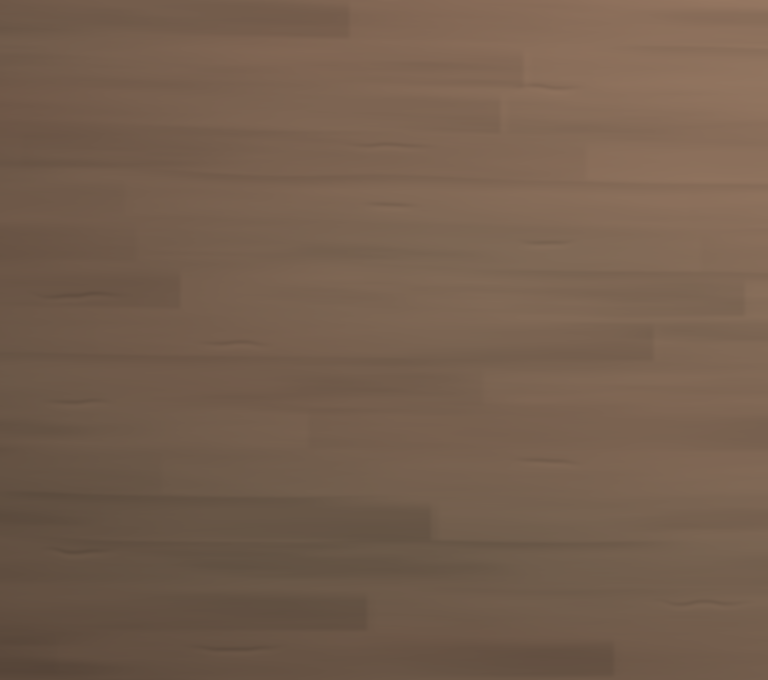
Give the GLSL for this texture, as a WebGL 1 fragment shader.

```glsl
precision highp float;

uniform vec2 u_resolution;

const vec3 SHADE_WOOD = vec3(0.385, 0.312, 0.255);
const vec3 LIT_WOOD = vec3(0.600, 0.484, 0.396);
const vec3 RED_TINT = vec3(0.010, -0.005, -0.004);

float hash(vec2 p) {
  return fract(sin(dot(p, vec2(127.1, 311.7))) * 43758.5453);
}

float noise(vec2 p) {
  vec2 cell = floor(p);
  vec2 f = fract(p);
  f = f * f * f * (f * (f * 6.0 - 15.0) + 10.0);
  float low = mix(hash(cell), hash(cell + vec2(1.0, 0.0)), f.x);
  float high = mix(hash(cell + vec2(0.0, 1.0)), hash(cell + vec2(1.0, 1.0)), f.x);
  return mix(low, high, f.y);
}

// Layered noise centred on zero
float fbm(vec2 p) {
  float sum = 0.0;
  float amplitude = 0.5;
  for (int i = 0; i < 4; i++) {
    sum += amplitude * (noise(p) - 0.5);
    p = p * vec2(1.9, 2.1) + vec2(17.3, 9.1);
    amplitude *= 0.5;
  }
  return sum;
}

// Soft line profile
float bell(float offset, float width) {
  float q = offset / width;
  return exp(-q * q);
}

// Tone of one strip, darker towards its right end on some pieces
float stripTone(vec2 p, float rowHeight, float pieceLength) {
  float row = floor(p.y / rowHeight);
  float along = p.x / pieceLength + hash(vec2(row, 4.7));
  float piece = floor(along);
  float t = fract(along);
  float tone = hash(vec2(piece, row)) - 0.5;
  float previous = hash(vec2(piece - 1.0, row)) - 0.5;
  float stain = step(0.55, hash(vec2(piece, row + 31.0))) * smoothstep(0.5, 0.97, t);
  float joint = 1.0 - smoothstep(0.988, 1.0, t);
  float height = fract(p.y / rowHeight);
  float body = smoothstep(0.0, 0.14, height) * (1.0 - smoothstep(0.65, 1.0, height));
  float pieceTone = mix(previous, tone, smoothstep(0.0, 0.015, t));
  return body * (pieceTone * 0.022 - stain * joint * 0.030);
}

// Broken dark line along the strip edges
float seam(vec2 p, float rowHeight) {
  float row = floor(p.y / rowHeight + 0.5);
  float offset = p.y - row * rowHeight + 0.008 * (noise(vec2(p.x * 5.0, row)) - 0.5);
  float presence = smoothstep(0.42, 0.8, noise(vec2(p.x * 2.3 + row * 7.1, row * 3.7)));
  float width = offset > 0.0 ? 0.0035 : 0.010;
  return presence * bell(offset, width);
}

// Short tapered cracks with a faint light lower lip
float cracks(vec2 p, vec2 size, float density) {
  vec2 cell = floor(p / size);
  vec2 q = fract(p / size) - 0.5;
  float present = step(1.0 - density, hash(cell + 12.4));
  float shift = (hash(cell + 3.1) - 0.5) * 0.4;
  float wave = (noise(vec2(p.x * 28.0, cell.y * 5.3)) - 0.5) * 0.010;
  float y = (q.y - shift) * size.y - wave;
  float reach = mix(0.2, 0.46, hash(cell + 8.6));
  float taper = 1.0 - smoothstep(0.15 * reach, reach, abs(q.x));
  return present * taper * (bell(y, 0.0032) - 0.45 * bell(y + 0.007, 0.004));
}

// Light falling from the upper right
float lighting(vec2 uv) {
  vec2 fromCentre = uv - vec2(0.55);
  float glow = 0.020 * exp(-4.0 * dot(fromCentre, fromCentre));
  return 0.380 + 0.060 * uv.x + 0.055 * uv.y + 0.075 * uv.x * uv.y + glow;
}

void main() {
  vec2 uv = gl_FragCoord.xy / u_resolution;
  vec2 p = gl_FragCoord.xy / u_resolution.y;

  // Slight tilt and bend of the boards
  vec2 board = p;
  board.y += 0.024 * p.x * uv.y + 0.006 * (noise(p * vec2(2.5, 3.0)) - 0.5);

  // Soft grain at three widths
  float broad = fbm(board * vec2(1.6, 11.0));
  float streaks = fbm(board * vec2(2.6, 27.0) + 40.0);
  float fine = fbm(board * vec2(8.0, 62.0) + 90.0);
  float darkStreak = smoothstep(0.08, 0.32, fbm(board * vec2(1.9, 17.0) + 63.0));

  float tone = lighting(uv);
  tone += broad * 0.042 + streaks * 0.030 + fine * 0.010;
  tone += stripTone(board, 0.068, 0.83);
  tone -= 0.026 * darkStreak;
  tone -= 0.030 * seam(board, 0.068);
  tone -= 0.034 * cracks(board, vec2(0.23, 0.076), 0.24);

  // Warm and olive patches
  float warmth = fbm(board * vec2(1.3, 5.0) + 21.0) * 2.0 + 0.6 * (uv.y - 0.4);
  float level = (tone - SHADE_WOOD.r) / (LIT_WOOD.r - SHADE_WOOD.r);
  vec3 wood = mix(SHADE_WOOD, LIT_WOOD, level) + RED_TINT * clamp(warmth, -1.0, 1.0);
  gl_FragColor = vec4(clamp(wood, 0.0, 1.0), 1.0);
}
```
